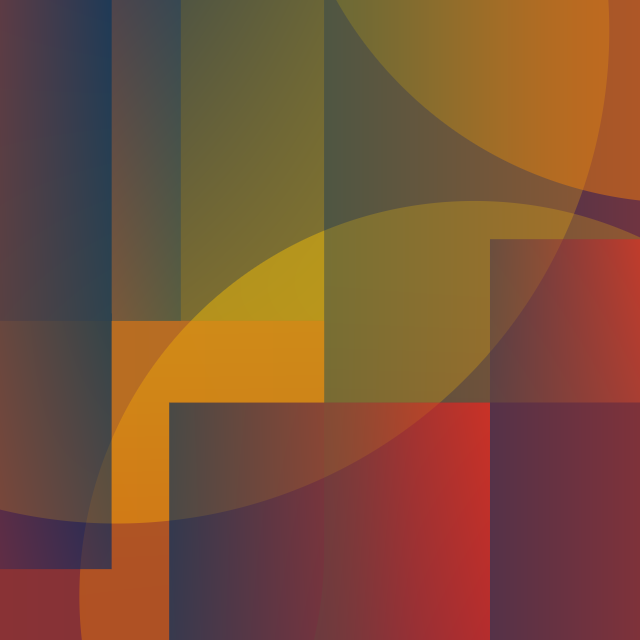
Reproduce this background procedurally as a WebGL 1 fragment shader.

```glsl
precision highp float;
// Overlapping colour-graded panels under three large tinted glass discs.
// Each panel blends four corner colours and sets how strongly each disc
// shows on it; the discs are then laid over the result one by one.
uniform vec2 u_resolution;

const vec3 AMBER = vec3(1.0, 0.745, 0.02);
const vec3 YELLOW = vec3(1.0, 0.78, 0.01);
const vec3 ORANGE = vec3(1.0, 0.55, 0.0);
const vec3 OLIVE = vec3(0.84, 0.72, 0.02);
const vec3 RUST = vec3(0.98, 0.51, 0.03);
const vec3 MOSS = vec3(0.33, 0.35, 0.24);

vec3 rgb(float r, float g, float b) {
  return vec3(r, g, b) / 255.0;
}

// Coverage of a signed distance, smoothed over one pixel.
float coverage(float dist, float pixel) {
  return clamp(0.5 - dist / pixel, 0.0, 1.0);
}

float disc(vec2 p, vec2 center, float radius, float pixel) {
  return coverage(length(p - center) - radius, pixel);
}

// The box holds left, top, right and bottom.
float boxMask(vec2 p, vec4 box, float pixel) {
  vec2 outside = max(box.xy - p, p - box.zw);
  return coverage(max(outside.x, outside.y), pixel);
}

// Lays a four-corner gradient over the colour and replaces disc strengths.
void panel(inout vec3 color, inout vec3 glass, vec2 p, float pixel, vec4 box,
           vec3 topLeft, vec3 topRight, vec3 lowLeft, vec3 lowRight,
           vec3 strength) {
  vec2 t = clamp((p - box.xy) / (box.zw - box.xy), 0.0, 1.0);
  vec3 fill = mix(mix(topLeft, topRight, t.x), mix(lowLeft, lowRight, t.x), t.y);
  float mask = boxMask(p, box, pixel);
  color = mix(color, fill, mask);
  glass = mix(glass, strength, mask);
}

void main() {
  // Canvas units, with y measured down from the top.
  vec2 p = gl_FragCoord.xy / u_resolution;
  p.y = 1.0 - p.y;
  float pixel = 1.0 / min(u_resolution.x, u_resolution.y);

  // Backdrop; glass holds the strengths of the three discs.
  vec3 color = mix(rgb(137.0, 50.0, 53.0), rgb(112.0, 48.0, 65.0), p.x);
  vec3 glass = vec3(0.42, 0.35, 1.0);

  // Upper panels, overlapping slightly to hide seams.
  panel(color, glass, p, pixel, vec4(0.165, -0.1, 0.515, 0.5013),
        rgb(56.0, 70.0, 76.0), rgb(102.0, 99.0, 56.0),
        rgb(118.0, 104.0, 50.0), rgb(134.0, 117.0, 46.0), vec3(0.0, 0.43, 0.0));
  panel(color, glass, p, pixel, vec4(0.165, -0.1, 0.2826, 0.5013),
        rgb(72.0, 64.0, 78.0), rgb(48.0, 68.0, 86.0),
        rgb(125.0, 88.0, 58.0), rgb(90.0, 94.0, 64.0), vec3(0.0));
  panel(color, glass, p, pixel, vec4(0.5065, -0.1, 1.1, 0.64),
        rgb(20.0, 51.0, 87.0), rgb(130.0, 52.0, 60.0),
        rgb(20.0, 51.0, 87.0), rgb(130.0, 52.0, 60.0), vec3(0.25, 0.23, 1.0));

  // Left column in two parts.
  panel(color, glass, p, pixel, vec4(-0.1, 0.49, 0.1745, 0.8893),
        rgb(107.0, 48.0, 68.0), rgb(6.0, 41.0, 88.0),
        rgb(126.0, 44.0, 60.0), rgb(45.0, 46.0, 84.0), vec3(0.18, 0.1, 0.0));
  panel(color, glass, p, pixel, vec4(-0.1, -0.1, 0.1745, 0.5013),
        rgb(131.0, 59.0, 58.0), rgb(28.0, 56.0, 88.0),
        rgb(112.0, 63.0, 59.0), rgb(46.0, 67.0, 78.0), vec3(0.0));

  // Lower blue-to-red panel with a faint rounded seam inside it.
  panel(color, glass, p, pixel, vec4(0.2643, 0.6289, 0.775, 1.1),
        rgb(47.0, 57.0, 78.0), rgb(204.0, 50.0, 38.0),
        rgb(58.0, 58.0, 78.0), rgb(178.0, 43.0, 46.0), vec3(0.12, 0.0, 0.0));
  vec2 bend = vec2(p.x + 0.1105, max(p.y - 0.86, 0.0));
  float beyondSeam = coverage(0.617 - length(bend), pixel);
  float seamFade = 0.18 * (1.0 - smoothstep(0.5, 0.66, p.x));
  float inLower = boxMask(p, vec4(0.2643, 0.6289, 0.7656, 1.1), pixel);
  color = mix(color, MOSS, beyondSeam * seamFade * inLower);

  // Right column in two parts.
  panel(color, glass, p, pixel, vec4(0.7656, 0.61, 1.1, 1.1),
        rgb(85.0, 50.0, 72.0), rgb(144.0, 50.0, 52.0),
        rgb(85.0, 50.0, 72.0), rgb(144.0, 50.0, 52.0), vec3(0.0));
  panel(color, glass, p, pixel, vec4(0.7656, 0.3737, 1.1, 0.6289),
        rgb(85.0, 63.0, 70.0), rgb(238.0, 58.0, 32.0),
        rgb(95.0, 66.0, 66.0), rgb(200.0, 60.0, 44.0), vec3(0.12, 0.0, 0.0));

  // Glass discs: amber upper left, yellow-orange lower right, rust corner.
  float amber = disc(p, vec2(0.182, 0.048), 0.77, pixel);
  color = mix(color, AMBER, amber * glass.x);

  float golden = disc(p, vec2(0.741, 0.931), 0.617, pixel);
  vec3 goldenTint = mix(YELLOW, ORANGE, smoothstep(0.4, 0.95, p.y));
  color = mix(color, goldenTint, golden * glass.y);

  float corner = disc(p, vec2(1.068, -0.306), 0.623, pixel);
  float towardRight = smoothstep(0.5, 0.95, p.x);
  vec3 cornerTint = mix(OLIVE, RUST, towardRight);
  color = mix(color, cornerTint, corner * glass.z * mix(0.2, 0.45, towardRight));

  gl_FragColor = vec4(color, 1.0);
}
```
